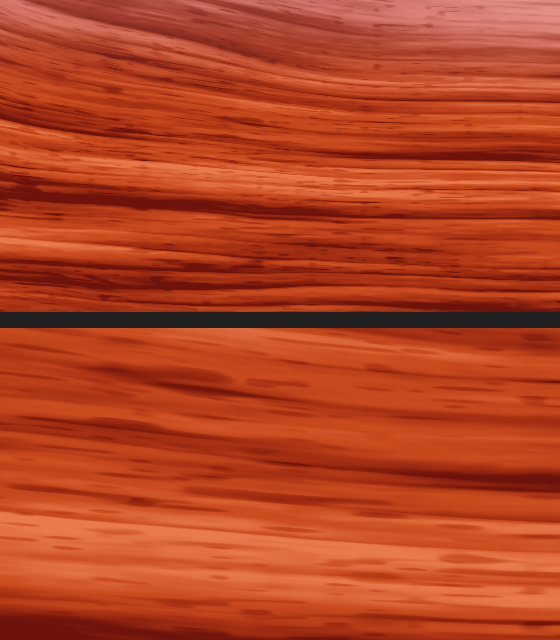
Top, the full canvas; bottom, a detail of the centre.
A Shadertoy shader for this texture:

```glsl
// Polished reddish hardwood: long grain bands that sweep down to the right.
// Stretched noise is sampled along a bent grain coordinate, then sharp-edged
// growth veins, fine fibres, short pores and a pale sheen at the top are added.

const vec3 DEEP_RED   = vec3(0.43, 0.075, 0.045);
const vec3 RED_BROWN  = vec3(0.64, 0.18, 0.07);
const vec3 ORANGE     = vec3(0.785, 0.29, 0.115);
const vec3 PALE_AMBER = vec3(0.91, 0.48, 0.30);
const vec3 ROSE       = vec3(0.69, 0.28, 0.23);
const vec3 PALE_ROSE  = vec3(0.79, 0.46, 0.45);

float hash(vec2 p) {
    return fract(sin(dot(p, vec2(127.1, 311.7))) * 43758.5453);
}

float noise(vec2 p) {
    vec2 cell = floor(p);
    vec2 f = fract(p);
    f = f * f * (3.0 - 2.0 * f);
    float low = mix(hash(cell), hash(cell + vec2(1.0, 0.0)), f.x);
    float high = mix(hash(cell + vec2(0.0, 1.0)), hash(cell + 1.0), f.x);
    return mix(low, high, f.y);
}

// Noise centred on zero, stretched by separate scales along and across the grain
float streak(vec2 grain, float along, float across, float seed) {
    return noise(grain * vec2(along, across) + seed) - 0.5;
}

// Bends the plane so that the grain falls to the right, most steeply at the top
vec2 grainSpace(vec2 p) {
    float fall = mix(0.055, 0.26, smoothstep(0.2, 0.9, p.y));
    float sweep = fall * (1.0 - exp(-1.1 * p.x)) * 1.25;
    float wave = 0.035 * streak(p, 1.8, 2.5, 3.0) + 0.007 * streak(p, 6.0, 9.0, 8.0);
    return vec2(p.x, p.y + sweep + wave);
}

// Growth veins: a dark line, crisp below and fading upward, over a light ridge
float veins(vec2 grain, float count, float seed) {
    float ring = grain.y * count + 1.1 * streak(grain, 0.7, count * 0.45, seed);
    float id = floor(ring);
    float f = ring - id;
    float along = smoothstep(0.15, 0.65, noise(vec2(grain.x * 1.4 + seed, id * 7.3)));
    float dark = exp(-5.5 * f) * smoothstep(0.0, 0.07, f) * hash(vec2(id, seed));
    float ridge = smoothstep(0.45, 0.9, f) * (1.0 - smoothstep(0.93, 1.0, f));
    return 0.28 * ridge * hash(vec2(id + 1.0, seed)) - 1.05 * dark * along;
}

// Short dark pores, spread unevenly over the board
float pores(vec2 grain, float along, float across, float seed) {
    float dash = noise(grain * vec2(along, across) + seed);
    float patches = noise(grain * vec2(1.7, 9.0) + seed * 2.0);
    return smoothstep(0.68, 0.92, dash) * smoothstep(0.25, 0.75, patches);
}

vec3 woodColor(float tone) {
    vec3 color = mix(DEEP_RED, RED_BROWN, smoothstep(0.0, 0.36, tone));
    color = mix(color, ORANGE, smoothstep(0.3, 0.66, tone));
    return mix(color, PALE_AMBER, smoothstep(0.62, 1.05, tone));
}

void mainImage(out vec4 fragColor, in vec2 fragCoord) {
    vec2 p = fragCoord / iResolution.y;
    float aspect = iResolution.x / iResolution.y;
    vec2 grain = grainSpace(p);

    // Sheen spreads from the upper right and softens the bands there
    float sheen = smoothstep(0.62, 1.02, p.y + 0.09 * (p.x / aspect - 0.5));
    float calm = 1.0 - 0.65 * sheen;

    // Broad and medium bands with veins
    float tone = 0.59;
    tone += calm * 0.62 * streak(grain, 0.7, 8.0, 11.0);
    tone += calm * 0.48 * streak(grain, 1.1, 21.0, 23.0);
    tone += calm * (veins(grain, 8.0, 5.0) + 0.6 * veins(grain, 19.0, 31.0));

    // Fine fibres and pores
    tone += 0.28 * streak(grain, 2.6, 52.0, 41.0);
    tone += 0.22 * streak(grain, 6.0, 115.0, 57.0);
    tone += 0.10 * streak(grain, 28.0, 190.0, 61.0);
    tone -= 0.30 * pores(grain, 11.0, 105.0, 71.0);
    tone -= 0.22 * pores(grain, 24.0, 150.0, 83.0);

    // Darker lower edge, strongest in the left corner
    float corner = 1.0 - 0.45 * p.x / aspect;
    tone -= 0.30 * corner * (1.0 - smoothstep(0.0, 0.17, p.y));

    // Cool reflected light over the warm wood
    vec3 color = woodColor(tone);
    vec3 reflection = mix(ROSE, PALE_ROSE, smoothstep(0.45, 0.95, tone + 0.2 * sheen));
    reflection *= 0.80 + 0.32 * clamp(tone, 0.0, 1.0);
    color = mix(color, reflection, 0.88 * sheen);
    float glare = smoothstep(0.55, 0.0, length((p - vec2(aspect, 1.03)) * vec2(0.75, 2.2)));
    color += 0.12 * glare * vec3(0.7, 1.0, 1.0);

    fragColor = vec4(clamp(color, 0.0, 1.0), 1.0);
}
```
